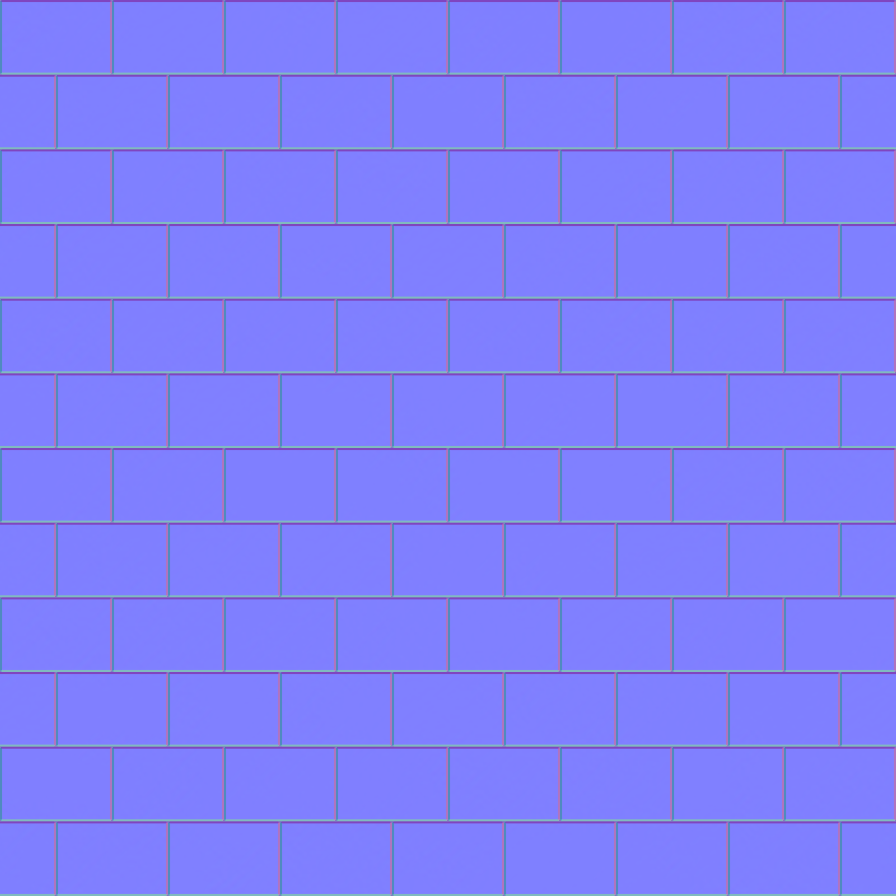
This texture map is drawn by a Shadertoy shader. Its source:

```glsl
// Tangent-space normal map of a running-bond brick wall: flat faces, thin bevelled joints.
// Each brick is a rounded box whose distance gradient tilts the normal at its rim;
// faint wrapped noise roughens the faces, so the whole sheet tiles.

const vec2 BRICKS = vec2(8.0, 12.0);       // repeats across and down
const float BEVEL_WIDTH = 0.0023;
const float CORNER_RADIUS = 0.0025;
const vec2 BEVEL_TILT = vec2(0.38, -0.46); // green axis points down
const float BEVEL_SKEW = -0.09;
const float BEVEL_DEPTH = 0.5;             // blue component lost on a bevel
const float GRAIN_TILT = 0.04;
const float BRICK_LEAN = 0.008;

float hash(vec2 p) {
    vec3 q = fract(vec3(p.xyx) * 0.1031);
    q += dot(q, q.yzx + 33.33);
    return fract((q.x + q.y) * q.z);
}

// Value noise whose lattice wraps after the given whole period.
float wrappedNoise(vec2 p, vec2 period) {
    vec2 cell = floor(p);
    vec2 f = fract(p);
    f = f * f * (3.0 - 2.0 * f);
    vec2 a = mod(cell, period);
    vec2 b = mod(cell + 1.0, period);
    return mix(mix(hash(a), hash(vec2(b.x, a.y)), f.x),
               mix(hash(vec2(a.x, b.y)), hash(b), f.x), f.y);
}

// Fine grain plus diagonal scratches; the integer shear keeps both periodic.
float roughness(vec2 uv) {
    vec2 scratchScale = vec2(32.0, 128.0);
    vec2 sheared = vec2(uv.x + uv.y, uv.y - uv.x);
    float scratches = wrappedNoise(sheared * scratchScale, scratchScale);
    float grain = wrappedNoise(uv * 192.0, vec2(192.0));
    return 0.6 * scratches + 0.4 * grain;
}

vec2 roughnessSlope(vec2 uv) {
    float e = 0.002;
    float here = roughness(uv);
    return vec2(roughness(uv + vec2(e, 0.0)) - here,
                roughness(uv + vec2(0.0, e)) - here);
}

// Outward direction in xy, depth inside the rounded box in z.
vec3 roundedBox(vec2 p, vec2 halfSize, float radius) {
    vec2 q = abs(p) - halfSize + radius;
    vec2 corner = max(q, 0.0);
    float dist = length(corner) + min(max(q.x, q.y), 0.0) - radius;
    vec2 side = q.x > q.y ? vec2(1.0, 0.0) : vec2(0.0, 1.0);
    vec2 outward = min(q.x, q.y) > 0.0 ? normalize(corner) : side;
    return vec3(outward * sign(p), -dist);
}

void mainImage(out vec4 fragColor, in vec2 fragCoord) {
    vec2 uv = fragCoord / iResolution.xy;
    float pixel = 1.0 / iResolution.y;

    // Running bond: every other course shifts by half a brick.
    vec2 grid = uv * BRICKS;
    float course = floor(grid.y);
    grid.x += 0.5 * (1.0 - mod(course, 2.0));
    vec2 id = mod(floor(grid), BRICKS);
    vec2 local = (fract(grid) - 0.5) / BRICKS;

    // Rim of the brick; opposing slopes average out at the joint centre.
    vec3 box = roundedBox(local, 0.5 / BRICKS, CORNER_RADIUS);
    float bevel = clamp((BEVEL_WIDTH - box.z) / pixel + 0.5, 0.0, 1.0);
    float centreFade = clamp(2.0 * box.z / pixel, 0.0, 1.0);
    vec2 rim = box.xy * BEVEL_TILT + vec2(0.0, BEVEL_SKEW * box.x);

    // Patchy wear and a tiny lean on each face.
    float wear = smoothstep(0.3, 0.9, wrappedNoise(uv * 24.0, vec2(24.0)));
    vec2 face = roughnessSlope(uv) * GRAIN_TILT * (0.35 + wear);
    face += BRICK_LEAN * (vec2(hash(id), hash(id + 37.0)) - 0.5);

    vec2 tilt = mix(face, rim * centreFade, bevel);
    float up = 1.0 - BEVEL_DEPTH * bevel;
    fragColor = vec4(0.5 + 0.5 * vec3(tilt, up), 1.0);
}
```
